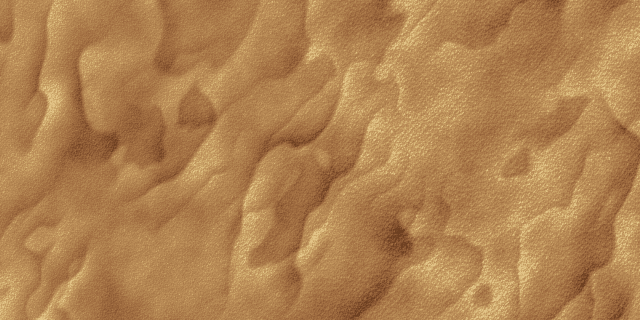
This texture is drawn by a Shadertoy shader. Its source:

```glsl
// Wind-blown golden sand: soft diagonal drifts with crisp hollows and fine grains.

const vec3 SAND[8] = vec3[8](
    vec3(0.43, 0.25, 0.13), vec3(0.53, 0.33, 0.19),
    vec3(0.60, 0.40, 0.235), vec3(0.65, 0.45, 0.27),
    vec3(0.69, 0.51, 0.31), vec3(0.74, 0.56, 0.35),
    vec3(0.80, 0.65, 0.41), vec3(0.89, 0.77, 0.53));
const float MEAN_TONE = 3.65;
const vec2 DRIFT_DIR = vec2(0.55, 0.835);

vec2 hash2(vec2 cell) {
    vec2 mixed = vec2(dot(cell, vec2(127.1, 311.7)), dot(cell, vec2(269.5, 183.3)));
    return fract(sin(mixed) * 43758.5);
}

// Layered, mutually bent sines; roughly -1 to 1
float swell(vec2 p, int layers) {
    const mat2 turn = mat2(0.80, 0.60, -0.60, 0.80);
    float sum = 0.0;
    float amplitude = 1.0;
    for (int i = 0; i < layers; i++) {
        p = turn * p + vec2(1.7, 4.1);
        vec2 bend = 1.2 * sin(p.yx * vec2(0.73, 0.87) + vec2(0.5, 2.3));
        sum += amplitude * sin(p.x + bend.x) * cos(p.y + bend.y);
        p *= 1.83;
        amplitude *= 0.55;
    }
    return sum;
}

// Cellular noise: x = distance to the nearest grain, y = its random value
vec2 cellular(vec2 p) {
    vec2 base = floor(p);
    vec2 nearest = vec2(4.0, 0.0);
    for (int y = -1; y <= 1; y++) {
        for (int x = -1; x <= 1; x++) {
            vec2 cell = base + vec2(x, y);
            float d = distance(p, cell + hash2(cell));
            if (d < nearest.x) nearest = vec2(d, hash2(cell + 37.0).x);
        }
    }
    return nearest;
}

// Asymmetric crest: steep lit edge, then a long fade into shade
float crest(float phase, float edge) {
    float s = fract(phase);
    return smoothstep(0.0, edge, s) * (1.0 - s * s * (1.4 - 0.4 * s));
}

// Drifts that break up and fade along their length
float drifts(vec2 q, float frequency, float edge, float seed) {
    float bend = swell(q * vec2(1.3, 0.85) * frequency + seed, 4);
    float phase = q.x * frequency + 0.62 * bend + seed;
    float presence = smoothstep(-0.45, 0.65, swell(q * frequency * 1.1 + seed * 3.0, 2));
    return presence * (crest(phase, edge) - 0.55);
}

// Packed grains lit from one side, with a few glints and pits
float grains(vec2 p, vec2 light) {
    vec2 grain = cellular(p);
    float relief = cellular(p + light).x - grain.x;
    float body = 1.0 - smoothstep(0.1, 0.7, grain.x);
    float glint = smoothstep(0.94, 1.0, grain.y) - smoothstep(0.06, 0.0, grain.y);
    return relief + body * (0.5 * (grain.y - 0.5) + 0.4 * glint);
}

vec3 sandColor(float tone) {
    vec3 color = SAND[0];
    for (int i = 1; i < 8; i++) {
        color = mix(color, SAND[i], clamp(tone - float(i) + 1.0, 0.0, 1.0));
    }
    return color;
}

void mainImage(out vec4 fragColor, in vec2 fragCoord) {
    vec2 p = fragCoord / iResolution.y;
    // Coordinates across and along the drifts
    vec2 q = vec2(dot(p, vec2(DRIFT_DIR.y, -DRIFT_DIR.x)), dot(p, DRIFT_DIR));

    // Broad light and shade, then blotches
    float tone = MEAN_TONE;
    tone += 1.15 * swell(q * vec2(6.5, 4.0) + 2.0, 3);
    tone += 0.55 * swell(q * vec2(22.0, 14.0) + 7.0, 5);

    // Drift crests and hollows
    tone += 3.5 * drifts(q, 3.6, 0.11, 1.3);
    tone += 2.3 * drifts(q, 6.0, 0.15, 5.6);

    // Grain, coarser and stronger toward the right
    float coarse = smoothstep(0.5, 1.5, p.x + 0.2 * swell(p * 4.0, 2));
    tone += mix(0.8, 1.75, coarse) * grains(q * vec2(120.0, 80.0), vec2(0.4, -0.25));
    tone += 1.5 * grains(p * 200.0 + 11.0, vec2(0.35, -0.35));

    fragColor = vec4(sandColor(tone), 1.0);
}
```
